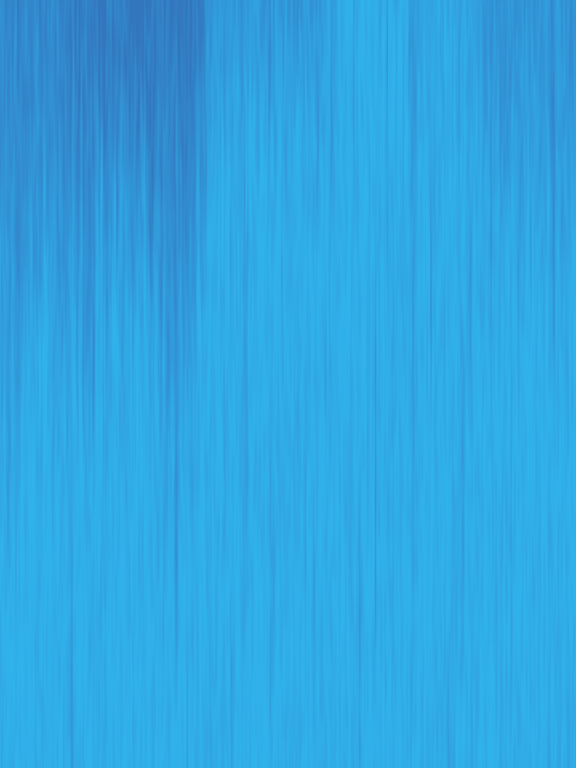
Give the GLSL for this texture, as a WebGL 2 fragment shader.

```glsl
#version 300 es
precision highp float;
// Brushed blue surface: fine vertical fibres over a bright sky blue ground.
// Darker blue patches hang from the top edge and fray downwards column by column;
// fibres are value noise stretched along y, plus many scattered tapered streaks.

#define LIGHT_BLUE vec3(0.188, 0.700, 0.925)
#define DARK_BLUE vec3(0.200, 0.450, 0.735)
#define BASE_SHADE 0.07
#define FINE_GRAIN 0.22
#define LONG_GRAIN 0.24
#define BROAD_GRAIN 0.04
#define FRAY 0.80
#define STREAK_COUNT 64
#define STREAK_DEPTH 0.28

uniform vec2 u_resolution;
out vec4 fragColor;

float hash(ivec2 cell, int seed) {
    uint h = uint(cell.x) * 1597334677u ^ uint(cell.y) * 3812015801u ^ uint(seed) * 2654435769u;
    h = (h ^ (h >> 16)) * 2146121005u;
    h = (h ^ (h >> 15)) * 2221713035u;
    h ^= h >> 16;
    return float(h >> 8) / 16777216.0;
}

// Smooth random value along one column, shifted so that cells never line up.
float columnValue(int column, float y, int seed) {
    y += 9.0 * hash(ivec2(column, 77), seed);
    int row = int(floor(y));
    float f = smoothstep(0.0, 1.0, fract(y));
    return mix(hash(ivec2(column, row), seed), hash(ivec2(column, row + 1), seed), f);
}

// Fibre noise, 0 to 1; scale = columns across and cells down the canvas.
float fibres(vec2 uv, vec2 scale, int seed) {
    vec2 p = uv * scale;
    int column = int(floor(p.x));
    float f = smoothstep(0.0, 1.0, fract(p.x));
    return mix(columnValue(column, p.y, seed), columnValue(column + 1, p.y, seed), f);
}

// Soft-sided band between two x positions.
float band(float x, float left, float right, float soft) {
    return smoothstep(left - soft, left + soft, x) * (1.0 - smoothstep(right - soft, right + soft, x));
}

// Fades from 1 at the top edge to 0 at the given reach.
float hang(float depth, float reach) {
    return 1.0 - smoothstep(-0.12, 1.0, depth / reach);
}

// Tapered vertical streak around a centre.
float streak(vec2 uv, vec2 centre, float halfWidth, float halfLength) {
    vec2 d = abs(uv - centre) / vec2(halfWidth, halfLength);
    return exp(-d.x * d.x) * (1.0 - smoothstep(0.25, 1.0, d.y));
}

float hangingShade(vec2 uv) {
    float depth = 1.0 - uv.y;
    float fray = 0.2 * fibres(uv, vec2(50.0, 1.3), 1) + 0.45 * fibres(uv, vec2(130.0, 1.8), 2)
               + 0.35 * fibres(uv, vec2(260.0, 3.0), 6);
    float stretch = 1.0 + FRAY * (fray - 0.5) * 2.0 * smoothstep(0.0, 0.2, depth);
    float d = depth / max(stretch, 0.25);

    float shade = 0.60 * band(uv.x, -0.2, 0.355, 0.012) * hang(d, 0.72);
    shade += 0.24 * band(uv.x, 0.12, 0.35, 0.07) * hang(d, 0.55);
    shade += 0.34 * band(uv.x, 0.35, 0.57, 0.04) * hang(d, 0.30);
    shade += 0.20 * band(uv.x, 0.71, 0.75, 0.012) * hang(d, 0.40);
    shade += 0.14 * band(uv.x, 0.75, 0.84, 0.03) * hang(d, 0.25);
    shade += 0.42 * band(uv.x, 0.835, 1.2, 0.03) * hang(d, 0.52);
    return shade;
}

float scatteredStreaks(vec2 uv) {
    float sum = 0.0;
    for (int i = 0; i < STREAK_COUNT; i++) {
        vec2 centre = vec2(hash(ivec2(i, 0), 11), hash(ivec2(i, 1), 11));
        float halfWidth = mix(0.0012, 0.0028, hash(ivec2(i, 2), 11));
        float halfLength = mix(0.12, 0.45, hash(ivec2(i, 3), 11));
        sum += streak(uv, centre, halfWidth, halfLength) * mix(0.3, 1.0, hash(ivec2(i, 4), 11));
    }
    // Three strong seams below the patches
    sum += 1.5 * streak(uv, vec2(0.306, 0.42), 0.004, 0.40);
    sum += 1.1 * streak(uv, vec2(0.125, 0.12), 0.003, 0.38);
    sum += 0.9 * streak(uv, vec2(0.718, 0.55), 0.004, 0.60);
    return sum;
}

void main() {
    vec2 uv = gl_FragCoord.xy / u_resolution;

    // Fibres at three widths, centred on zero
    float fine = fibres(uv, vec2(360.0, 20.0), 3) - 0.5;
    float longer = fibres(uv, vec2(290.0, 6.0), 4) - 0.5;
    float broad = fibres(uv, vec2(60.0, 1.6), 5) - 0.5;
    float grain = FINE_GRAIN * fine + LONG_GRAIN * longer + BROAD_GRAIN * broad;

    // Hanging patches, with stronger fibres inside them
    float patches = hangingShade(uv);
    float shade = BASE_SHADE + patches + grain * (1.0 + 0.4 * patches);
    shade += STREAK_DEPTH * scatteredStreaks(uv) * (1.0 - 0.6 * patches);

    // Ease the bright end so the ground stays even
    shade = 0.5 * (shade + sqrt(shade * shade + 0.004));
    fragColor = vec4(mix(LIGHT_BLUE, DARK_BLUE, min(shade, 0.95)), 1.0);
}
```
